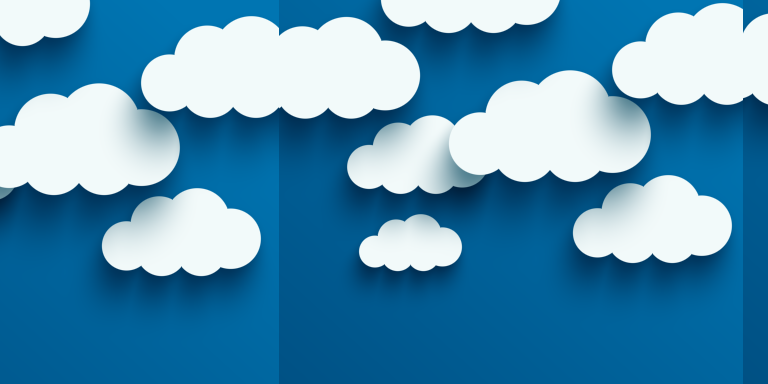
Give the GLSL for this background, as a Shadertoy shader.

```glsl
// Paper-cut clouds over a blue gradient, on a tile that repeats with visible seams.
// Every cloud is one union of six discs, scaled and placed; clouds are painted
// back to front, each casting a soft shadow smeared down and to the left.

#define SEAM_X 0.727
#define TILE_WIDTH 1.208
#define TILE_SHIFT vec2(1.2266, 0.034)
#define SHADOW_REACH vec2(-0.08, -0.28)
#define SHADOW_BLUR 0.20
#define SHADOW_STEPS 6
#define SHADOW_TINT vec3(0.25, 0.45, 0.52)
#define SKY_DARK vec3(0.0, 0.31, 0.51)
#define SKY_LIGHT vec3(0.0, 0.46, 0.70)
#define PAPER vec3(0.95, 0.98, 0.98)

// Discs of a cloud of width 1 resting on y = 0: centre, radius
const vec3 LOBES[6] = vec3[6](
    vec3(0.155, 0.190, 0.155), vec3(0.360, 0.322, 0.180),
    vec3(0.600, 0.348, 0.205), vec3(0.810, 0.235, 0.190),
    vec3(0.376, 0.160, 0.160), vec3(0.625, 0.160, 0.160));

// Clouds from back to front: left edge, base, width
const vec3 CLOUDS[7] = vec3[7](
    vec3(0.935, 0.294, 0.268), vec3(1.492, 0.315, 0.414),
    vec3(0.904, 0.495, 0.370), vec3(1.169, 0.526, 0.526),
    vec3(0.992, 0.914, 0.469), vec3(1.594, 0.727, 0.479),
    vec3(0.615, 0.691, 0.479));

float cloudDistance(vec2 p) {
    float d = 1e3;
    for (int i = 0; i < 6; i++)
        d = min(d, length(p - LOBES[i].xy) - LOBES[i].z);
    return d;
}

// Average of shifted silhouettes that blur as they move away
float cloudShadow(vec2 p) {
    float sum = 0.0;
    for (int i = 0; i < SHADOW_STEPS; i++) {
        float t = (float(i) + 0.5) / float(SHADOW_STEPS);
        float blur = SHADOW_BLUR * (0.25 + 0.75 * t);
        float d = cloudDistance(p - SHADOW_REACH * t);
        sum += 1.0 - smoothstep(-blur, blur, d);
    }
    return sum / float(SHADOW_STEPS);
}

vec3 sky(vec2 p) {
    float across = (p.x - SEAM_X) / TILE_WIDTH;
    float light = 0.05 + 0.55 * across + 0.5 * p.y;
    return mix(SKY_DARK, SKY_LIGHT, clamp(light, 0.0, 1.0));
}

void mainImage(out vec4 fragColor, in vec2 fragCoord) {
    vec2 p = fragCoord / iResolution.y;
    float pixel = 1.0 / iResolution.y;

    // Repeat the tile; each copy also steps slightly upward
    p -= floor((p.x - SEAM_X) / TILE_WIDTH) * TILE_SHIFT;

    vec3 color = sky(p);
    for (int i = 0; i < 7; i++) {
        float size = CLOUDS[i].z;
        vec2 local = (p - CLOUDS[i].xy) / size;
        color *= mix(vec3(1.0), SHADOW_TINT, cloudShadow(local));
        float d = cloudDistance(local) * size;
        color = mix(PAPER, color, smoothstep(-0.75 * pixel, 0.75 * pixel, d));
    }
    fragColor = vec4(color, 1.0);
}
```
